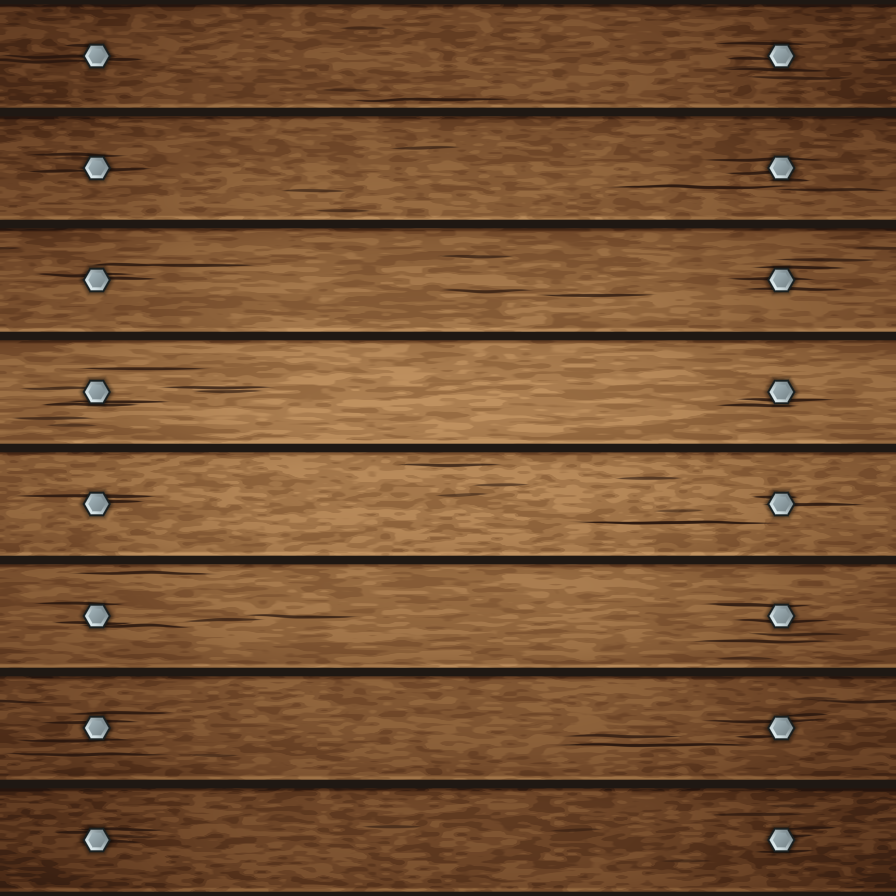
This texture is drawn by a WebGL 1 fragment shader. Its source:

```glsl
precision highp float;
uniform vec2 u_resolution;

const float PLANKS = 8.0;
const float GAP_HALF = 0.0048;
const float BOLT_LEFT = 0.108;
const float BOLT_RIGHT = 0.872;
const float BOLT_OUTER = 0.0137;
const float BOLT_RIM = 0.0115;
const float BOLT_FACE = 0.0082;
const float CRACK_HALF = 0.0017;
const float GRAIN_CONTRAST = 0.48;
const vec3 GAP_COLOR = vec3(0.12, 0.095, 0.075);
const vec3 BARK = vec3(0.15, 0.08, 0.05);
const vec3 UMBER = vec3(0.30, 0.17, 0.09);
const vec3 BROWN = vec3(0.44, 0.28, 0.16);
const vec3 TAN = vec3(0.57, 0.40, 0.24);
const vec3 HONEY = vec3(0.73, 0.55, 0.36);
const vec3 STEEL = vec3(0.55, 0.61, 0.63);
const vec3 STEEL_LIGHT = vec3(0.86, 0.91, 0.92);
const vec3 STEEL_DARK = vec3(0.10, 0.12, 0.12);
const float PI = 3.14159;

float hash(vec2 p) {
  return fract(sin(dot(p, vec2(127.1, 311.7))) * 43758.5453);
}

// Value noise that repeats over the unit square
float noise(vec2 uv, vec2 cells) {
  vec2 p = uv * cells;
  vec2 i = floor(p);
  vec2 f = fract(p);
  f = f * f * (3.0 - 2.0 * f);
  vec2 a = mod(i, cells);
  vec2 b = mod(i + 1.0, cells);
  return mix(mix(hash(a), hash(vec2(b.x, a.y)), f.x),
             mix(hash(vec2(a.x, b.y)), hash(b), f.x), f.y);
}

// Horizontal distance across the wrapping edge
float wrapX(float dx) {
  return fract(dx + 0.5) - 0.5;
}

float fill(float d, float px) {
  return 1.0 - smoothstep(-px, px, d);
}

// Streaks in three flat tones, from -1 to 1
float grain(vec2 uv, float roughness) {
  uv.y += 0.005 * (noise(uv, vec2(9.0, 32.0)) - 0.5);
  float fine = noise(uv, vec2(58.0, 310.0));
  float streaks = mix(noise(uv, vec2(20.0, 210.0)), noise(uv, vec2(72.0, 230.0)), roughness);
  float bands = noise(uv, vec2(6.0, 80.0));
  float n = 0.45 * streaks + 0.33 * fine + 0.22 * bands;
  return smoothstep(0.36, 0.44, n) + smoothstep(0.53, 0.61, n) - 1.0;
}

// Thin split that tapers at both ends
float crack(vec2 uv, vec2 center, float halfLength, float px) {
  float along = wrapX(uv.x - center.x) / halfLength;
  float taper = max(1.0 - along * along, 0.0);
  float bend = 0.003 * (noise(uv, vec2(24.0, 16.0)) - 0.5);
  float d = abs(uv.y - center.y + bend) - CRACK_HALF * taper;
  return fill(d, px) * smoothstep(0.0, 0.5, taper);
}

vec3 woodColor(float tone) {
  vec3 c = mix(BARK, UMBER, clamp(tone, 0.0, 1.0));
  c = mix(c, BROWN, clamp(tone - 1.0, 0.0, 1.0));
  c = mix(c, TAN, clamp(tone - 2.0, 0.0, 1.0));
  return mix(c, HONEY, clamp(tone - 3.0, 0.0, 1.15));
}

vec3 addBolt(vec3 color, vec2 p, float px) {
  vec2 q = abs(p);
  float hex = max(q.y, 0.866 * q.x + 0.5 * q.y);
  float lit = 0.5 + 0.5 * dot(p / max(length(p), 0.0001), vec2(-0.75, -0.66));
  color *= 1.0 - 0.5 * (1.0 - smoothstep(BOLT_RIM, BOLT_OUTER + 0.006, hex));
  color = mix(color, STEEL_DARK, fill(hex - BOLT_OUTER, px));
  color = mix(color, mix(STEEL * 0.9, STEEL_LIGHT, lit), fill(hex - BOLT_RIM, px));
  vec3 face = STEEL * (1.0 + 9.0 * (p.y - p.x));
  return mix(color, face, fill(hex - BOLT_FACE, px));
}

void main() {
  vec2 uv = gl_FragCoord.xy / u_resolution;
  float px = 0.75 / min(u_resolution.x, u_resolution.y);
  float row = floor(uv.y * PLANKS);
  float within = fract(uv.y * PLANKS);
  float middle = (row + 0.5) / PLANKS;

  // Light pooled in the middle, dark toward the border
  float side = pow(abs(cos(PI * uv.x)), 4.0);
  float rise = sin(PI * uv.y);
  float tone = 1.15 + 0.85 * (1.0 - side) + 1.55 * rise * rise;
  tone += 0.3 * (hash(vec2(row, 3.7)) - 0.5);
  tone += GRAIN_CONTRAST * grain(uv, hash(vec2(row, 8.3)));

  // Lit lower edge and shaded upper edge of each plank
  float fromBottom = within / PLANKS - GAP_HALF;
  float fromTop = (1.0 - within) / PLANKS - GAP_HALF;
  tone -= 0.35 * exp(-max(min(fromBottom, fromTop), 0.0) / 0.012);
  tone += 1.0 * fill(fromBottom - 0.004, 0.0015);
  tone -= 1.1 * fill(fromTop - 0.003, 0.0015);

  // Splits scattered on the plank and beside the bolts
  float split = 0.0;
  for (int i = 0; i < 6; i++) {
    float k = float(i);
    vec2 r = vec2(hash(vec2(row, k + 11.3)), hash(vec2(row, k + 23.9)));
    float size = hash(vec2(row, k + 37.1));
    vec2 loose = vec2(r.x, middle + 0.8 * (r.y - 0.5) / PLANKS);
    float boltX = mod(k, 2.0) < 0.5 ? BOLT_LEFT : BOLT_RIGHT;
    vec2 near = vec2(boltX + 0.09 * (r.y - 0.5), middle + 0.034 * (r.x - 0.5));
    float strength = 0.45 + 0.5 * size;
    split = max(split, strength * crack(uv, loose, mix(0.03, 0.13, size * size), px));
    split = max(split, 0.85 * crack(uv, near, mix(0.025, 0.08, size), px));
  }
  vec3 color = mix(woodColor(tone), BARK, split);

  // Gaps between planks, then bolts
  color = mix(color, GAP_COLOR, fill(min(fromBottom, fromTop), px));
  for (int i = 0; i < 2; i++) {
    float boltX = i == 0 ? BOLT_LEFT : BOLT_RIGHT;
    color = addBolt(color, vec2(wrapX(uv.x - boltX), uv.y - middle), px);
  }
  gl_FragColor = vec4(color, 1.0);
}
```
